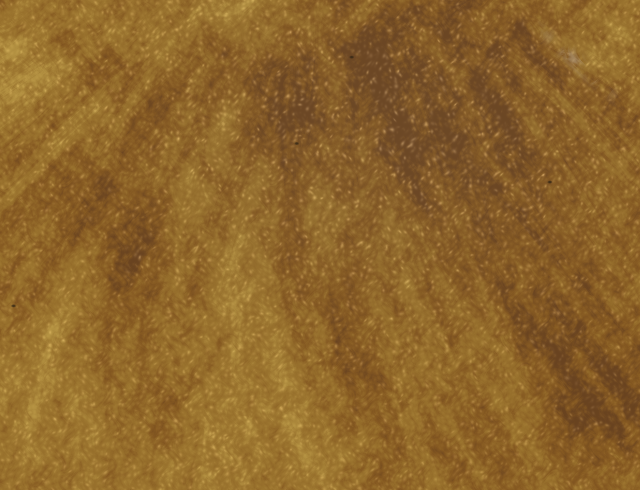
This texture is drawn by a Shadertoy shader. Its source:

```glsl
// Mottled golden-brown fruit skin with fanning streaks and fine pale speckles.
#define STREAK_STRENGTH 0.36
#define STREAK_SCALE vec2(13.0, 4.6)
#define FAN_APEX vec2(0.62, 1.15)
#define FAN_POWER 0.75
#define BLOTCH_STRENGTH 0.22
#define GRAIN_CELLS 92.0
#define GRAIN_LIGHT 0.20
#define MOTTLE_STRENGTH 0.20
#define FINE_STRENGTH 0.20
#define FLECK_CELLS 4.0
#define BASE_TONE 0.45

const vec3 UMBER = vec3(0.42, 0.27, 0.13);
const vec3 BROWN = vec3(0.53, 0.355, 0.135);
const vec3 OCHRE = vec3(0.605, 0.45, 0.18);
const vec3 STRAW = vec3(0.71, 0.575, 0.26);
const vec3 HAZE = vec3(0.52, 0.40, 0.27);
const vec3 SPECK_TINT = vec3(1.0, 0.95, 0.78);
const vec3 FLECK_COLOR = vec3(0.20, 0.15, 0.08);
const vec3 SCUFF_COLOR = vec3(0.70, 0.62, 0.50);

// Broad light and dark areas: centre and radii, then tone offset
const int AREAS = 10;
const vec4 AREA[AREAS] = vec4[](
    vec4(0.76, 0.86, 0.36, 0.19), vec4(0.60, 0.68, 0.20, 0.09),
    vec4(0.50, 0.98, 0.20, 0.07), vec4(0.04, 0.84, 0.20, 0.22),
    vec4(0.33, 0.08, 0.40, 0.30), vec4(0.43, 0.60, 0.08, 0.16),
    vec4(0.22, 0.55, 0.18, 0.15), vec4(1.00, 0.62, 0.20, 0.22),
    vec4(1.24, 0.20, 0.20, 0.25), vec4(1.28, 0.94, 0.14, 0.14));
const float AREA_TONE[AREAS] = float[](
    -0.36, -0.16, 0.42, 0.34, 0.26, 0.20, -0.20, -0.16, -0.22, 0.26);

vec3 hash3(vec2 cell) {
    vec3 h = fract(cell.xyx * vec3(0.1031, 0.1030, 0.0973));
    h += dot(h, h.yxz + 33.33);
    return fract((h.xxy + h.yzz) * h.zyx);
}

mat2 rotation(float angle) {
    float c = cos(angle), s = sin(angle);
    return mat2(c, s, -s, c);
}

// Layered, bent sine waves, roughly -1 to 1
float waves(vec2 q) {
    float sum = 0.0, amplitude = 0.5;
    for (int i = 0; i < 5; i++) {
        q += 0.7 * sin(q.yx * 1.3 + float(i) * 1.7);
        sum += amplitude * sin(q.x) * sin(q.y + 0.8);
        q = rotation(0.5) * q * 1.8 + vec2(2.3, 5.1);
        amplitude *= 0.66;
    }
    return sum;
}

// Cellular grain: x = soft pale specks, y = distance to the nearest grain
vec2 grains(vec2 q) {
    vec2 cell = floor(q);
    float speck = 0.0, nearest = 2.0;
    for (int j = -1; j <= 1; j++)
    for (int i = -1; i <= 1; i++) {
        vec2 id = cell + vec2(i, j);
        vec3 rnd = hash3(id);
        vec2 d = q - id - rnd.xy;
        nearest = min(nearest, length(d));
        d = rotation(rnd.x * 2.0 - 1.0) * d * vec2(1.2, 0.8) / mix(0.22, 0.38, rnd.y);
        speck += exp(-dot(d, d)) * (0.10 + 0.90 * pow(rnd.z, 4.0));
    }
    return vec2(speck, nearest);
}

vec3 skinColor(float tone) {
    vec3 color = mix(UMBER, BROWN, smoothstep(-0.08, 0.36, tone));
    color = mix(color, OCHRE, smoothstep(0.26, 0.66, tone));
    return mix(color, STRAW, smoothstep(0.60, 1.10, tone));
}

float softArea(vec2 p, vec2 centre, vec2 radii) {
    vec2 d = (p - centre) / radii;
    return exp(-dot(d, d));
}

void mainImage(out vec4 fragColor, in vec2 fragCoord) {
    float pixel = 1.0 / iResolution.y;
    vec2 p = fragCoord * pixel;

    // Large patches with wavering borders
    vec2 bent = p + 0.045 * vec2(waves(p * 9.0), waves(p * 9.0 + 7.0));
    float tone = BASE_TONE;
    for (int i = 0; i < AREAS; i++)
        tone += AREA_TONE[i] * softArea(bent, AREA[i].xy, AREA[i].zw);

    // Streaks fan out below the apex; blotches crowd the top
    float depth = max(FAN_APEX.y - p.y, 0.05);
    vec2 fan = vec2((p.x - FAN_APEX.x) / pow(depth, FAN_POWER), depth);
    tone += STREAK_STRENGTH * waves(fan * STREAK_SCALE + 3.0) * smoothstep(0.1, 0.4, depth);
    tone += BLOTCH_STRENGTH * waves(p * 21.0 + 1.0) * mix(0.5, 1.5, smoothstep(0.5, 1.0, p.y));

    // Fine mottling and pale specks, strongest on the dark shoulder
    tone += FINE_STRENGTH * waves(p * vec2(80.0, 66.0) + 5.0);
    vec2 warped = p + 0.004 * sin(p.yx * vec2(83.0, 71.0));
    vec2 grain = grains(rotation(0.4) * warped * GRAIN_CELLS + 40.0);
    tone += MOTTLE_STRENGTH * (0.45 - grain.y);
    vec3 color = skinColor(tone);
    float shoulder = softArea(p, vec2(0.80, 0.72), vec2(0.45, 0.32));
    color = mix(color, HAZE, 0.22 * shoulder);
    color += SPECK_TINT * GRAIN_LIGHT * (grain.x - 0.08) * mix(0.6, 1.1, shoulder);

    // Faint scuff at the upper right
    vec2 scuff = rotation(0.75) * (p - vec2(1.18, 0.87));
    float scuffMask = softArea(scuff, vec2(0.0), vec2(0.09, 0.014));
    color = mix(color, SCUFF_COLOR, 0.6 * scuffMask * smoothstep(-0.2, 0.5, waves(p * 45.0)));

    // Rare dark flecks
    vec2 fleckCell = floor(p * FLECK_CELLS);
    vec3 rnd = hash3(fleckCell + 19.0);
    vec2 fleck = (fract(p * FLECK_CELLS) - mix(vec2(0.1), vec2(0.9), rnd.xy)) / FLECK_CELLS;
    float fleckMask = 1.0 - smoothstep(-pixel, pixel, length(fleck * vec2(0.8, 1.2)) - 0.003);
    color = mix(color, FLECK_COLOR, 0.8 * fleckMask * step(0.85, rnd.z));

    fragColor = vec4(color, 1.0);
}
```
